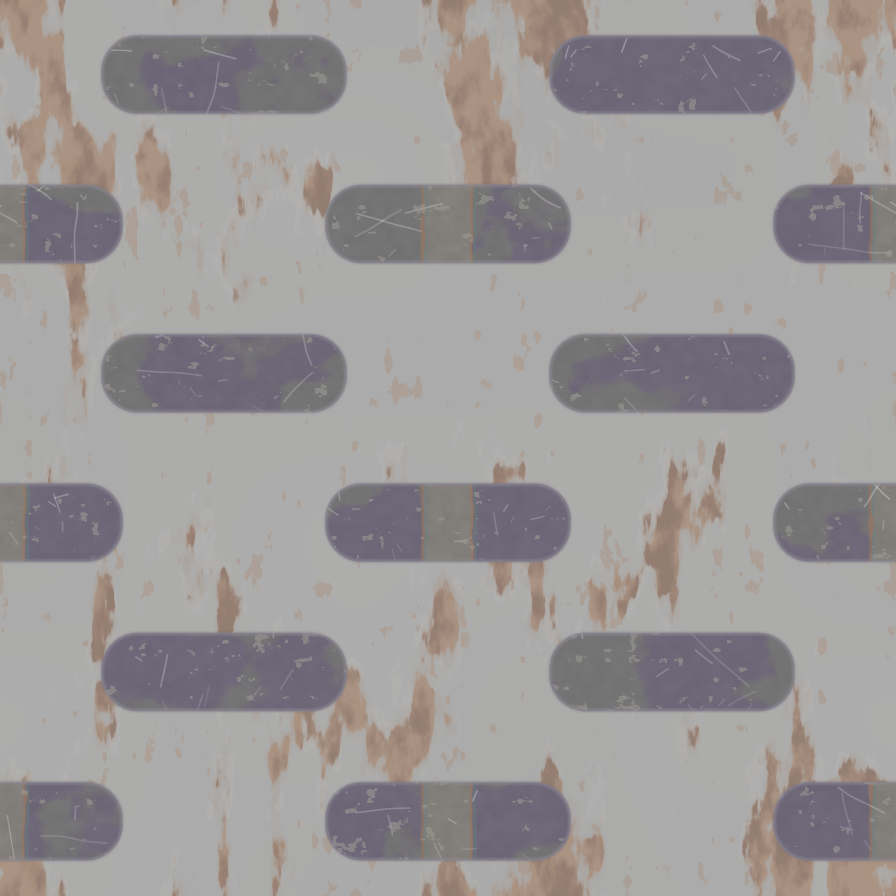
This pattern is drawn by a Shadertoy shader. Its source:

```glsl
#define GRID vec2(2.0, 6.0)            // slots across, staggered rows down
#define SLOT_HALF vec2(0.1367, 0.0436)
#define SLOT_RADIUS 0.0405
#define BAND_HALF 0.0275
#define RUST_LEVEL 0.605
#define SCRATCHES 9
#define PAINT vec3(0.672, 0.672, 0.670)
#define SLOT_VIOLET vec3(0.428, 0.405, 0.468)
#define SLOT_OLIVE vec3(0.462, 0.462, 0.452)
#define BAND_COLOR vec3(0.510, 0.495, 0.475)
#define RUST_LIGHT vec3(0.665, 0.565, 0.490)
#define RUST_DARK vec3(0.560, 0.460, 0.410)

vec4 hash4(vec2 p) {
    vec4 q = fract(p.xyxy * vec4(0.1031, 0.1030, 0.0973, 0.1099));
    q += dot(q, q.wzxy + 33.33);
    return fract((q.xxyz + q.yzzw) * q.zywx);
}

// Value noise that wraps over the unit square for whole frequencies
float noise(vec2 uv, vec2 freq, float seed) {
    vec2 p = uv * freq, i = floor(p), f = fract(p);
    f = f * f * (3.0 - 2.0 * f);
    vec2 a = mod(i, freq) + seed, b = mod(i + 1.0, freq) + seed;
    return mix(mix(hash4(a).x, hash4(vec2(b.x, a.y)).x, f.x),
               mix(hash4(vec2(a.x, b.y)).x, hash4(b).x, f.x), f.y);
}

float fbm(vec2 uv, vec2 freq, float seed) {
    float sum = 0.0, amp = 0.508;
    for (int i = 0; i < 6; i++) {
        sum += amp * noise(uv, freq, seed + float(i) * 17.0);
        freq *= 2.0;
        amp *= 0.5;
    }
    return sum;
}

float roundBox(vec2 p, vec2 halfSize, float radius) {
    vec2 q = abs(p) - halfSize + radius;
    return length(max(q, 0.0)) + min(max(q.x, q.y), 0.0) - radius;
}

float segment(vec2 p, vec2 a, vec2 dir) {
    vec2 q = p - a;
    return length(q - dir * clamp(dot(q, dir) / dot(dir, dir), 0.0, 1.0));
}

// Painted plate with vertical rust streaks and flaked edges
vec3 plate(vec2 uv) {
    float streaks = fbm(uv, vec2(36.0, 9.0), 91.0);
    float rust = 0.62 * fbm(uv, vec2(9.0, 5.0), 11.0) + 0.38 * streaks;
    float grain = fbm(uv, vec2(70.0, 40.0), 37.0);
    rust += 0.07 * (grain - 0.5);

    vec3 col = PAINT + 0.012 * (noise(uv, vec2(5.0), 53.0) - 0.5);
    float flake = smoothstep(0.04, 0.0, abs(rust - RUST_LEVEL + 0.025));
    col += 0.022 * flake * smoothstep(0.48, 0.6, grain);
    col = mix(col, RUST_LIGHT, 0.3 * smoothstep(-0.045, 0.01, rust - RUST_LEVEL));
    vec3 rustCol = mix(RUST_LIGHT, RUST_DARK, smoothstep(0.47, 0.7, 0.5 * (streaks + grain)));
    col = mix(col, rustCol, 0.85 * smoothstep(-0.008, 0.014, rust - RUST_LEVEL));

    // Small chips
    float chips = fbm(uv, vec2(60.0, 32.0), 131.0);
    return mix(col, RUST_LIGHT, 0.45 * smoothstep(0.71, 0.75, chips));
}

// Worn slot surface; odd columns of the stagger carry a centre band
vec3 slot(vec2 uv, vec2 p, vec2 id, float banded, float aa) {
    float patches = fbm(uv, vec2(9.0, 11.0), 71.0);
    vec3 col = mix(SLOT_VIOLET, SLOT_OLIVE, 0.85 * smoothstep(0.50, 0.58, patches));
    float grain = fbm(uv, vec2(90.0), 23.0);
    col += 0.035 * (grain - 0.5);

    // Band with orange and teal fringes
    float x = p.x + 0.003 * (noise(uv, vec2(48.0, 72.0), 43.0) - 0.5);
    float edge = abs(x) - BAND_HALF;
    float band = banded * (1.0 - smoothstep(-0.001 - aa, 0.001 + aa, edge));
    col = mix(col, BAND_COLOR + 0.05 * (grain - 0.5), band);
    float side = edge * sign(x);
    col = mix(col, vec3(0.60, 0.46, 0.36), 0.6 * banded * smoothstep(0.0028, 0.0, abs(side + 0.001)));
    col = mix(col, vec3(0.40, 0.50, 0.50), 0.5 * banded * smoothstep(0.0028, 0.0, abs(side - 0.003)));
    float bleed = noise(uv, vec2(30.0, 36.0), 61.0) - abs(edge) * 45.0;
    col = mix(col, RUST_DARK, 0.8 * banded * smoothstep(0.70, 0.76, bleed));

    // Hairline scratches, mostly short with a few long ones
    vec2 bent = p + 0.006 * (vec2(noise(uv, vec2(30.0), 5.0), noise(uv, vec2(30.0), 6.0)) - 0.5);
    for (int i = 0; i < SCRATCHES; i++) {
        vec4 h = hash4(id * vec2(31.0, 57.0) + float(i) * 7.0 + 3.0);
        float angle = 6.2832 * h.z;
        vec2 dir = mix(0.008, 0.10, h.w * h.w * h.w) * vec2(cos(angle), sin(angle));
        float d = segment(bent, (2.0 * h.xy - 1.0) * SLOT_HALF, dir);
        col += (0.05 + 0.11 * h.y) * (1.0 - smoothstep(0.0002, 0.0005 + aa, d));
    }
    float nicks = fbm(uv, vec2(75.0, 95.0), 151.0);
    return mix(col, vec3(0.62, 0.61, 0.58), 0.55 * smoothstep(0.70, 0.75, nicks));
}

void mainImage(out vec4 fragColor, in vec2 fragCoord) {
    vec2 uv = fragCoord / iResolution.xy;
    float aa = 1.0 / min(iResolution.x, iResolution.y);

    // Staggered grid, local position in canvas units
    vec2 g = uv * GRID;
    float banded = 1.0 - mod(floor(g.y), 2.0);
    g.x += 0.5 * banded;
    vec2 id = mod(floor(g), GRID);
    vec2 p = (fract(g) - 0.5) / GRID;

    float d = roundBox(p, SLOT_HALF, SLOT_RADIUS);
    vec3 col = plate(uv);
    col *= 1.0 - 0.05 * smoothstep(0.004, 0.0, d);
    col = mix(col, slot(uv, p, id, banded, aa), 1.0 - smoothstep(-aa, aa, d));

    // Soft worn rim
    float rim = smoothstep(0.0025 + aa, 0.0, abs(d + 0.001));
    col = mix(col, vec3(0.555, 0.535, 0.585), 0.55 * rim);
    fragColor = vec4(col, 1.0);
}
```
